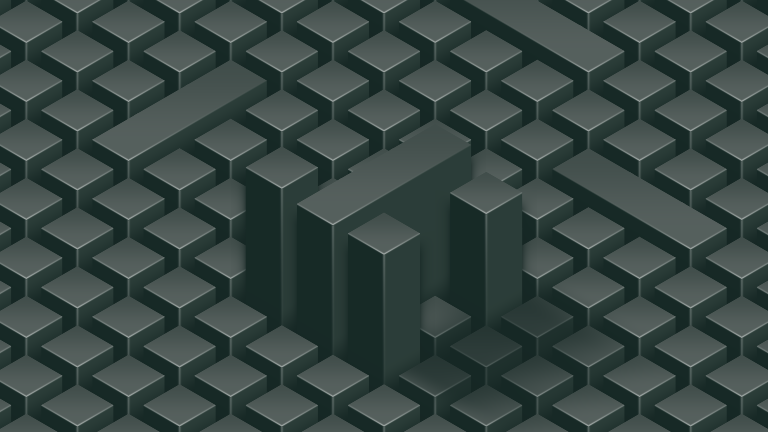
A Shadertoy shader for this background:

```glsl
// Isometric field of dark green blocks with long slabs and a cluster of tall pillars.

const vec2 CELL = vec2(0.1183, 0.0683);  // half cell on the canvas, in canvas heights
const vec2 ORIGIN = vec2(0.0, -0.0278);
const float HALF_SIDE = 0.3525;          // half block width, in cells
const float BASE_HEIGHT = 1.23;          // height of a low block, in rows

const vec3 DEEP = vec3(0.085, 0.153, 0.142);
const vec3 LEFT_FACE = vec3(0.09, 0.163, 0.15);
const vec3 RIGHT_FACE = vec3(0.17, 0.24, 0.222);
const vec3 TOP_BACK = vec3(0.255, 0.305, 0.293);
const vec3 TOP_FRONT = vec3(0.335, 0.375, 0.365);
const vec3 EDGE_LIGHT = vec3(0.66, 0.69, 0.68);

struct Block { vec2 lo; vec2 hi; float lift; };

// Each bar spans the cells from xy to zw; lifts are in rows.
const vec4 BARS[7] = vec4[7](
    vec4(-2, 2, -2, 2), vec4(-2, 0, -2, 0), vec4(0, 2, 0, 2), vec4(-2, 1, 0, 1),
    vec4(-1, -4, 1, -4), vec4(3, 1, 3, 3), vec4(5, -3, 5, -1));
const float LIFTS[7] = float[7](3.82, 4.06, 3.2, 3.82, 0.0, 0.0, 0.0);

// Screen rows run along v - u, columns along u + v.
vec2 toGround(float column, float row) {
    return 0.5 * vec2(column - row, column + row);
}

// The whole block that owns a cell.
Block blockAt(vec2 cell) {
    Block b = Block(cell - HALF_SIDE, cell + HALF_SIDE, 0.0);
    for (int i = 0; i < 7; i++) {
        vec4 bar = BARS[i];
        if (all(greaterThan(cell, bar.xy - 0.5)) && all(lessThan(cell, bar.zw + 0.5)))
            b = Block(bar.xy - HALF_SIDE, bar.zw + HALF_SIDE, LIFTS[i]);
    }
    return b;
}

// Soft shadow thrown by the pillars towards the lower right.
float castShadow(vec2 g) {
    float across = smoothstep(-2.7, -2.0, g.x) * (1.0 - smoothstep(0.0, 0.9, g.x));
    float along = smoothstep(1.7, 2.7, g.y) * (1.0 - smoothstep(3.0, 5.3, g.y));
    return 0.62 * across * along;
}

// Paints the part of a block inside one cell over the colour behind it.
vec3 paintCell(vec3 behind, vec2 cell, float column, float row, float pixel) {
    Block b = blockAt(cell);
    vec2 lo = max(b.lo, cell - 0.53);
    vec2 hi = min(b.hi, cell + 0.53);
    vec2 g = toGround(column, row + b.lift);

    // Slide a point on a side face up to the rim of the top face.
    float rightDrop = g.y - hi.y;
    float leftDrop = lo.x - g.x;
    float drop = max(max(rightDrop, leftDrop), 0.0);
    vec2 rim = g + drop * vec2(1, -1);
    float inside = min(hi.x - rim.x, rim.y - lo.y);
    float altitude = BASE_HEIGHT + b.lift - 2.0 * drop;

    // Top and side faces.
    float side = smoothstep(-pixel, pixel, rightDrop - leftDrop);
    vec3 face = mix(LEFT_FACE, RIGHT_FACE, side);
    face = mix(DEEP, face, smoothstep(0.0, 1.25, altitude));
    vec2 size = b.hi - b.lo;
    float frontness = (g.y - b.lo.y + b.hi.x - g.x) / (size.x + size.y);
    vec3 top = mix(TOP_BACK, TOP_FRONT, smoothstep(0.0, 0.8, frontness));
    float rimDistance = min(g.x - b.lo.x, b.hi.y - g.y);
    vec3 color = mix(face, top, smoothstep(-pixel, pixel, rimDistance) * step(drop, pixel));

    // Lit rim, brightest at the front corner, and the upright front edge.
    float lineWidth = max(0.016, 0.55 * pixel);
    float corner = exp(-1.2 * distance(rim, vec2(b.lo.x, b.hi.y)));
    float rimLine = exp(-pow(rimDistance / lineWidth, 2.0));
    float uprightLine = exp(-pow((rightDrop - leftDrop) / (1.5 * lineWidth), 2.0));
    uprightLine *= 0.4 * exp(-0.9 * drop) * smoothstep(0.0, 0.03, drop);
    color = mix(color, EDGE_LIGHT, max(0.9 * corner * rimLine, uprightLine));

    if (b.lift == 0.0) {
        color = mix(color, DEEP, castShadow(g));
    } else {
        // Dark halo beside the outer upright edges of a pillar.
        bool outer = rightDrop > leftDrop ? hi.x == b.hi.x : lo.x == b.lo.x;
        float halo = exp(min(inside, 0.0) / 0.09) * smoothstep(0.0, 0.4, drop);
        halo *= smoothstep(0.0, 0.8, altitude);
        if (outer) behind = mix(behind, DEEP, 0.7 * halo);
    }
    float cover = smoothstep(-0.5 * pixel, 0.5 * pixel, inside) * smoothstep(0.0, 0.1, altitude);
    return mix(behind, color, cover);
}

void mainImage(out vec4 fragColor, in vec2 fragCoord) {
    vec2 p = (fragCoord - 0.5 * iResolution.xy) / iResolution.y - ORIGIN;
    float column = p.x / CELL.x;
    float row = -p.y / CELL.y;
    float pixel = 0.55 / (iResolution.y * CELL.y);

    // Back to front: only the nearest cell of each row can cover this point.
    vec3 color = DEEP;
    for (int k = -2; k <= 6; k++) {
        float cellRow = floor(row) + float(k);
        float cellColumn = 2.0 * floor(0.5 * (column - cellRow) + 0.5) + cellRow;
        color = paintCell(color, toGround(cellColumn, cellRow), column, row, pixel);
    }
    fragColor = vec4(color, 1.0);
}
```
